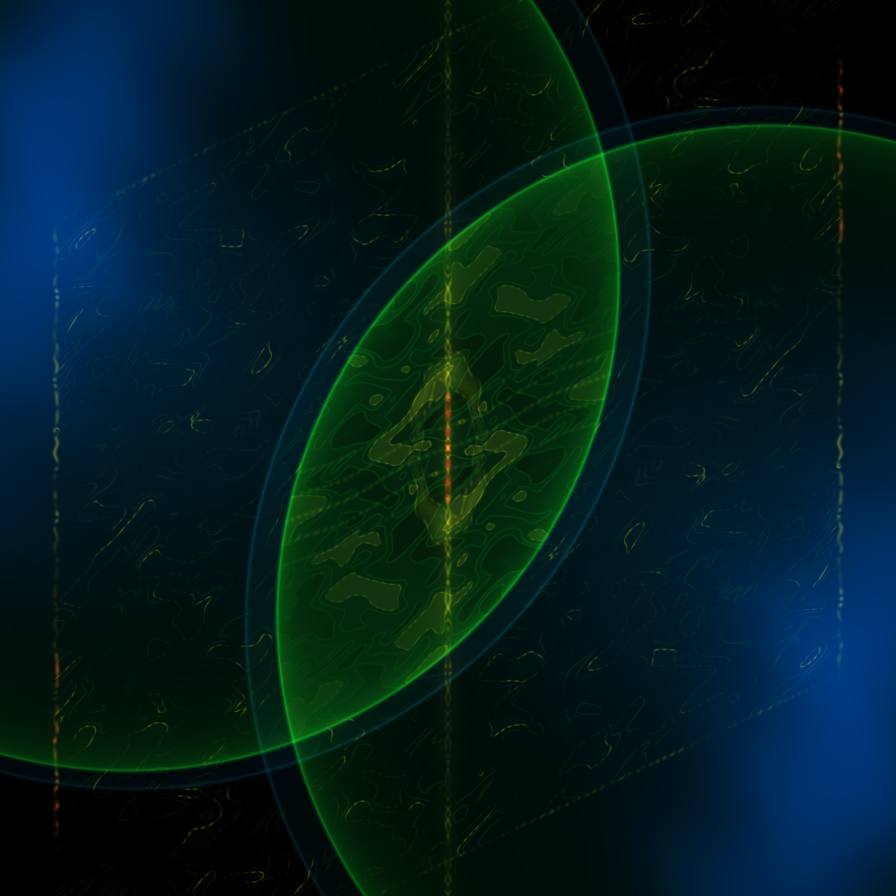
A three.js fragment shader for this background:

```glsl
#define DISC_CENTER vec2(-0.357, 0.1875)
#define DISC_RADIUS 0.548
#define HALO_CENTER vec2(-0.3516, 0.1966)
#define HALO_RADIUS 0.577
#define SHEAR 0.476
#define STRIP_HALF vec2(0.4375, 0.461)
#define LINE_WIDTH 0.0010
#define GREEN vec3(0.05, 0.68, 0.09)
#define BLUE vec3(0.0, 0.155, 0.41)
#define OLIVE vec3(0.33, 0.31, 0.03)
#define RED vec3(0.75, 0.08, 0.03)

varying vec2 vUv;

float bell(float x, float width) {
  return exp(-x * x / (width * width));
}

vec2 shear(vec2 p) {
  return vec2(p.x, p.y - SHEAR * p.x);
}

// Layered cosines with an odd warp: the field is even about the centre
float field(vec2 p) {
  vec2 q = shear(p) * vec2(62.0, 84.0);
  q += 1.1 * sin(q.yx * vec2(0.61, -0.53)) + 0.5 * sin(q.yx * vec2(-1.7, 1.3));
  float sum = 0.0;
  float amp = 0.45;
  float freq = 0.7;
  for (int i = 0; i < 7; i++) {
    float angle = float(i) * 2.4 + 0.5;
    float turn = mod(float(i), 2.0) * 2.0 - 1.0;
    sum -= turn * amp * cos(freq * dot(q, vec2(cos(angle), sin(angle))));
    amp *= 0.84;
    freq *= 1.28;
  }
  return sum;
}

// Line of even width where the field meets a level
float contour(float value, float slope, float level) {
  return bell(abs(value - level) / max(slope, 12.0), LINE_WIDTH);
}

// Uneven broken brightness along a seam, from 0 to 1
float flicker(float t) {
  float slow = 0.5 + 0.5 * cos(t * 47.0 + 2.0 * sin(t * 29.0));
  float fast = 0.5 + 0.5 * sin(t * 233.0 + 4.0 * sin(t * 127.0) + 3.0 * sin(t * 71.0));
  return (0.2 + 0.8 * slow) * (0.15 + 0.85 * fast);
}

void main() {
  vec2 p = vUv - 0.5;
  vec3 color = vec3(0.0);
  vec3 glow = vec3(0.0);
  float lens = 1.0;

  // Two opposed discs with rims, halos and blue clouds
  for (int i = 0; i < 2; i++) {
    vec2 q = p * (1.0 - 2.0 * float(i));
    float d = length(q - DISC_CENTER) - DISC_RADIUS;
    float h = length(q - HALO_CENTER) - HALO_RADIUS;
    float inside = smoothstep(0.0012, -0.0012, d);
    float halo = smoothstep(0.0015, -0.0015, h);
    float near = 0.45 + 0.55 * bell(length(p), 0.48);
    lens *= inside;

    color += inside * (vec3(0.0, 0.036, 0.018) + GREEN * 0.13 * exp(min(d, 0.0) / 0.075));
    color += GREEN * near * (0.40 * bell(d, 0.0021) + 0.24 * inside * exp(min(d, 0.0) / 0.011));
    color += (halo - inside * halo) * vec3(0.0, 0.030, 0.038);
    color += vec3(0.01, 0.11, 0.15) * near * bell(h, 0.0020);

    vec2 c = q - vec2(-0.448, 0.305);
    float across = dot(c, vec2(0.94, -0.34));
    float along = dot(c, vec2(0.34, 0.94));
    float drift = 0.014 * sin(along * 19.0) + 0.009 * sin(along * 41.0 + across * 17.0);
    glow += BLUE * bell(across + drift, 0.128) * bell(along, 0.34);
    glow += vec3(0.0, 0.066, 0.14) * bell(length(q - vec2(-0.32, 0.11)), 0.25);
  }
  color += glow * (1.0 - 0.85 * lens);
  color += lens * vec3(0.008, 0.026, 0.0);

  // Sheared strip that holds the texture
  vec2 s = shear(p);
  vec2 edge = abs(s) - STRIP_HALF;
  float strip = smoothstep(0.002, -0.002, max(edge.x, edge.y));
  strip = max(strip, smoothstep(0.002, -0.002, edge.x) * step(0.0, -p.x * p.y) * 0.0 + strip);

  // Field and its slope
  float e = 0.0005;
  float f = field(p);
  float slope = length(vec2(field(p + vec2(e, 0.0)), field(p + vec2(0.0, e))) - f) / e;
  float dots = 0.5 + 0.5 * cos(p.x * 720.0 + 2.0 * sin(p.y * 160.0));
  float thin = contour(f, slope, 0.1) + contour(f, slope, -0.5);
  float outline = contour(f, slope, 0.6);
  float patches = smoothstep(0.56, 0.64, f);
  float hollows = smoothstep(-0.35, -0.7, f);

  // Islands and contours, dense in the lens and sparse elsewhere
  float core = lens * bell(length(p * vec2(1.2, 0.8)), 0.23);
  float sparse = smoothstep(0.1, 0.8, cos(s.x * 53.0 + 2.0 * sin(s.y * 37.0)) * cos(s.y * 61.0 - s.x * 19.0));
  float trace = strip * (0.10 + 0.60 * sparse) * (1.0 - lens);
  color *= 1.0 - 0.25 * core * hollows;
  color += core * (patches * OLIVE * 0.28 + thin * GREEN * 0.13 + outline * OLIVE * (0.15 + 0.45 * dots));
  color += trace * (thin * GREEN * 0.13 + outline * OLIVE * (0.2 + 0.9 * dots) + patches * GREEN * 0.03);

  // Slanted streaks through the middle
  float wave = s.y + 0.004 * sin(p.x * 42.0);
  float streak = pow(0.5 + 0.5 * cos(wave * 260.0), 10.0) * bell(s.y, 0.05);
  color += lens * streak * (GREEN * 0.06 + OLIVE * 0.18 * dots);

  // Oval ring around the core, broken at its sides
  float oval = (length(p / vec2(0.036, 0.088)) - 1.0) * 0.04;
  oval += 0.004 * sin(p.y * 110.0) * sin(p.x * 130.0);
  float gap = 0.45 + 0.55 * smoothstep(0.02, 0.06, abs(p.y));
  color += OLIVE * gap * (0.32 * bell(oval, 0.006) + 0.4 * dots * bell(abs(oval) - 0.007, 0.0013));

  // Vertical seams: the centre, then the two sides of the strip
  float sway = 0.0025 * sin(p.y * 170.0 + 2.0 * sin(p.y * 63.0));
  float spark = flicker(abs(p.y));
  float middle = bell(p.y, 0.33);
  float strands = bell(p.x - sway, 0.0017) + bell(p.x + sway, 0.0017);
  color += OLIVE * strands * (0.08 + 0.75 * spark) * (0.3 + 0.7 * middle);
  color += OLIVE * 0.16 * bell(p.x, 0.014) * middle;
  float heart = smoothstep(0.066, 0.056, abs(p.y));
  color += RED * heart * bell(p.x, 0.0026) * (0.5 + 0.3 * cos(p.y * 330.0));
  float sideY = p.y * sign(p.x);
  float ends = smoothstep(-0.26, -0.23, sideY) * smoothstep(0.45, 0.40, sideY);
  float side = bell(edge.x + sway * 0.6, 0.0022) * ends * flicker(sideY + 0.17);
  float hot = smoothstep(0.06, 0.2, sideY) * (0.5 + 0.5 * sin(sideY * 83.0));
  color += 0.9 * side * mix(OLIVE, RED, 0.5 * hot);

  // Dotted slanted borders
  float border = bell(edge.y, 0.0020) * step(edge.x, 0.0);
  color += OLIVE * border * (0.05 + 0.40 * dots) * flicker(p.x * 0.7);

  gl_FragColor = vec4(clamp(color, 0.0, 1.0), 1.0);
}
```
